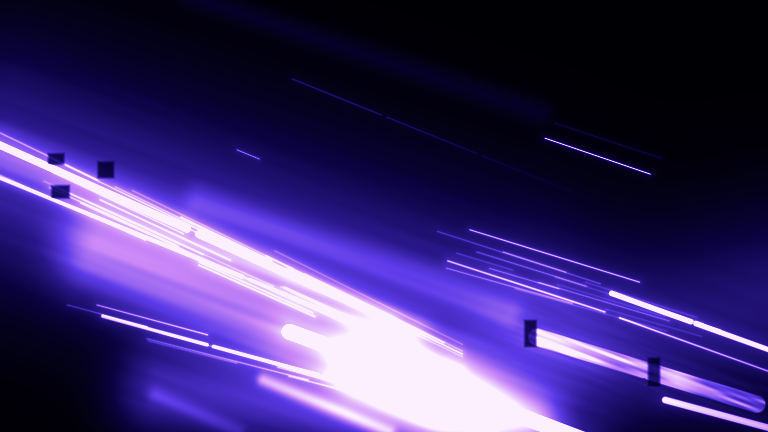
A WebGL 2 fragment shader for this background:

```glsl
#version 300 es
precision highp float;
// Long-exposure light trails sweeping down to the right over a dark violet haze.
// Soft capsule glows, dashed streaks and hashed line bundles add up to one
// energy value, which a black-indigo-violet-white ramp turns into colour.

#define HAZE 0.47
#define HALO 0.28
#define BAND_LINES 28
#define RIGHT_LINES 13
#define LOW_LINES 6
#define GRAIN 0.10
#define TILT 0.37

uniform vec2 u_resolution;
out vec4 fragColor;

const vec3 NIGHT  = vec3(0.00, 0.00, 0.015);
const vec3 NAVY   = vec3(0.04, 0.01, 0.25);
const vec3 INDIGO = vec3(0.16, 0.09, 0.54);
const vec3 BLUE   = vec3(0.36, 0.23, 0.91);
const vec3 ORCHID = vec3(0.79, 0.53, 0.97);
const vec3 GLARE  = vec3(0.99, 0.94, 1.00);

float hash(vec2 p) {
  return fract(sin(dot(p, vec2(127.1, 311.7))) * 43758.5453);
}

float noise(vec2 p) {
  vec2 i = floor(p), f = fract(p);
  f = f * f * (3.0 - 2.0 * f);
  return mix(mix(hash(i), hash(i + vec2(1, 0)), f.x),
             mix(hash(i + vec2(0, 1)), hash(i + vec2(1, 1)), f.x), f.y);
}

float segment(vec2 p, vec2 a, vec2 b) {
  vec2 ab = b - a;
  return length(p - a - ab * clamp(dot(p - a, ab) / dot(ab, ab), 0.0, 1.0));
}

// Gaussian capsule
float glow(vec2 p, vec2 a, vec2 b, float radius) {
  float d = segment(p, a, b) / radius;
  return exp(-d * d);
}

// Line from a to b cut into equal dashes, with a crisp core and a halo
float streak(vec2 p, vec2 a, vec2 b, float dashes, float width) {
  vec2 ab = b - a;
  float k = clamp(floor(dot(p - a, ab) / dot(ab, ab) * dashes), 0.0, dashes - 1.0);
  float gap = dashes > 1.0 ? 0.03 : 0.0;
  float d = segment(p, a + ab * (k + gap) / dashes, a + ab * (k + 1.0 - gap) / dashes);
  float px = 1.0 / u_resolution.y;
  float core = 1.0 - smoothstep(width - px, width + px, d);
  return core + HALO * exp(-d / (width * 2.0 + 0.004));
}

// Scattered fine lines that follow a to b and draw closer towards b
float bundle(vec2 p, vec2 a, vec2 b, float spread, int count, float seed) {
  float sum = 0.0;
  for (int i = 0; i < count; i++) {
    vec2 id = vec2(float(i), seed);
    float start = hash(id) * 0.8 - 0.08;
    float end = min(start + 0.15 + 0.35 * hash(id + 7.3), 1.0);
    float offset = (hash(id + 3.1) * 2.0 - 1.0) * spread;
    vec2 from = mix(a, b, start) + vec2(0, offset * (1.0 - 0.4 * start));
    vec2 to = mix(a, b, end) + vec2(0, offset * (1.0 - 0.4 * end));
    sum += (0.4 + 0.6 * hash(id + 5.7)) * streak(p, from, to, 1.0, 0.0015);
  }
  return sum;
}

// Soft-edged dark post
float notch(vec2 p, vec2 center, vec2 size) {
  vec2 d = abs(p - center) - size;
  return 1.0 - smoothstep(-0.004, 0.005, max(d.x, d.y));
}

vec3 ramp(float e) {
  e *= 5.0;
  vec3 c = mix(NIGHT, NAVY, clamp(e, 0.0, 1.0));
  c = mix(c, INDIGO, clamp(e - 1.0, 0.0, 1.0));
  c = mix(c, BLUE, clamp(e - 2.0, 0.0, 1.0));
  c = mix(c, ORCHID, clamp(e - 3.0, 0.0, 1.0));
  return mix(c, GLARE, clamp(e - 4.0, 0.0, 1.0));
}

void main() {
  vec2 p = gl_FragCoord.xy / u_resolution.y;
  p.x *= 16.0 / 9.0 * u_resolution.y / u_resolution.x;
  vec2 along = vec2(p.x, p.y + TILT * p.x);

  // Haze and broad glows
  float e = HAZE * glow(p, vec2(0.0, 0.62), vec2(1.1, 0.26), 0.27);
  e += 0.15 * glow(p, vec2(0.46, 0.54), vec2(1.18, 0.28), 0.035);
  e += 0.40 * glow(p, vec2(0.22, 0.41), vec2(1.0, 0.10), 0.10);
  e += 0.42 * glow(p, vec2(0.37, 0.09), vec2(1.1, 0.0), 0.11);
  e += 0.33 * glow(p, vec2(1.4, 0.2), vec2(1.8, 0.3), 0.22);
  e += 0.20 * glow(p, vec2(0.0, 0.65), vec2(0.95, 0.23), 0.05);
  e += 0.10 * glow(p, vec2(0.44, 1.01), vec2(1.25, 0.74), 0.028);
  e *= 1.0 + GRAIN * (noise(along * vec2(3, 55)) - 0.5);

  // Main band at the left
  e += 0.22 * bundle(p, vec2(0.0, 0.665), vec2(1.07, 0.16), 0.075, BAND_LINES, 1.0);
  e += 0.60 * streak(p, vec2(-0.02, 0.673), vec2(0.914, 0.255), 2.0, 0.008);
  e += 0.40 * streak(p, vec2(-0.02, 0.596), vec2(0.56, 0.36), 1.0, 0.004);
  e += 0.30 * streak(p, vec2(0.58, 0.352), vec2(1.07, 0.148), 1.0, 0.003);

  // White beam and lower trails
  e += 0.80 * streak(p, vec2(0.67, 0.232), vec2(1.36, -0.02), 1.0, 0.017);
  e += 0.45 * glow(p, vec2(0.85, 0.15), vec2(1.22, 0.02), 0.085);
  e += 0.50 * streak(p, vec2(0.23, 0.27), vec2(1.0, 0.06), 3.0, 0.004);
  e += 0.35 * streak(p, vec2(0.225, 0.294), vec2(0.48, 0.225), 1.0, 0.0015);
  e += 0.25 * bundle(p, vec2(0.21, 0.262), vec2(1.0, 0.055), 0.018, LOW_LINES, 4.0);
  e += 0.30 * glow(p, vec2(0.61, 0.12), vec2(0.9, 0.0), 0.016);
  e += 0.14 * glow(p, vec2(0.36, 0.085), vec2(0.55, 0.0), 0.018);

  // Right-hand trails and striped panels
  e += 0.22 * bundle(p, vec2(1.04, 0.42), vec2(1.8, 0.19), 0.05, RIGHT_LINES, 9.0);
  e += 0.50 * streak(p, vec2(1.088, 0.468), vec2(1.48, 0.347), 1.0, 0.0015);
  e += 0.40 * streak(p, vec2(1.037, 0.396), vec2(1.40, 0.278), 1.0, 0.002);
  e += 0.65 * streak(p, vec2(1.41, 0.323), vec2(1.8, 0.183), 2.0, 0.006);
  e += 0.45 * streak(p, vec2(1.435, 0.264), vec2(1.8, 0.133), 1.0, 0.002);
  e += 0.60 * streak(p, vec2(1.54, 0.074), vec2(1.8, 0.004), 1.0, 0.008);
  float stripes = 0.2 + 0.4 * noise(along * vec2(14, 130));
  e += stripes * streak(p, vec2(1.235, 0.222), vec2(1.76, 0.062), 2.0, 0.02);

  // Thin trails in the dark sky
  e += 0.26 * streak(p, vec2(0.67, 0.82), vec2(1.33, 0.553), 3.0, 0.0015) * smoothstep(1.5, 0.75, p.x);
  e += 0.95 * streak(p, vec2(1.262, 0.68), vec2(1.505, 0.597), 1.0, 0.001);
  e += 0.20 * streak(p, vec2(1.285, 0.715), vec2(1.53, 0.634), 1.0, 0.001);
  e += 0.45 * streak(p, vec2(0.549, 0.653), vec2(0.6, 0.632), 1.0, 0.001);

  // Dark posts crossing the trails
  float posts = notch(p, vec2(1.228, 0.228), vec2(0.013, 0.03));
  posts += notch(p, vec2(1.514, 0.139), vec2(0.013, 0.032));
  posts += notch(p, vec2(0.14, 0.556), vec2(0.02, 0.014));
  posts += notch(p, vec2(0.13, 0.632), vec2(0.018, 0.012));
  posts += notch(p, vec2(0.245, 0.607), vec2(0.018, 0.018));
  e *= 1.0 - 0.6 * min(posts, 1.0);

  fragColor = vec4(ramp(e), 1.0);
}
```
